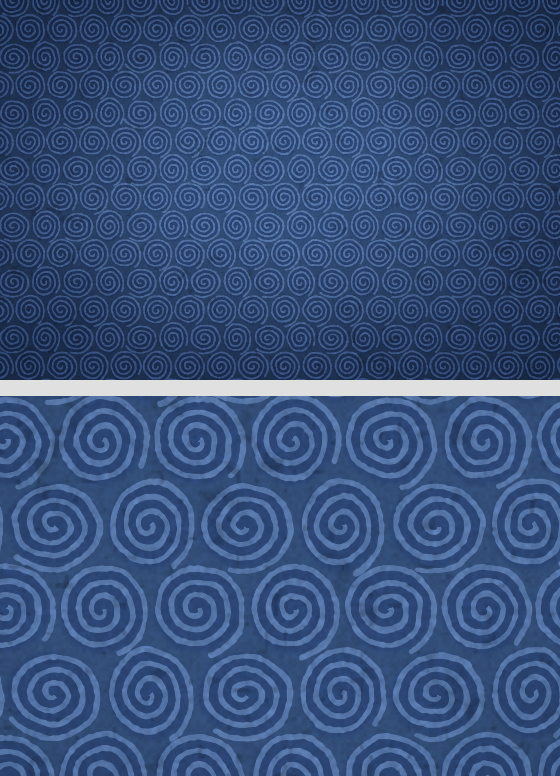
Top: the whole. Bottom: its middle third, enlarged.
Give the GLSL for this pattern, as a Shadertoy shader.

```glsl
const float TAU = 6.2831853;
const float SPACING = 0.0839;       // column step in canvas heights
const float ROW_STEP = 0.881;       // row step in columns
const vec2 FIRST_CENTER = vec2(0.0766, 0.0358);
const float COIL_GAP = 0.145;
const float TURNS = 3.45;
const float LINE_HALF = 0.029;

float hash(vec2 p) {
    vec3 q = fract(vec3(p.xyx) * 0.1031);
    q += dot(q, q.yzx + 33.33);
    return fract((q.x + q.y) * q.z);
}

float noise(vec2 p) {
    vec2 i = floor(p), f = fract(p);
    f = f * f * (3.0 - 2.0 * f);
    return mix(mix(hash(i), hash(i + vec2(1, 0)), f.x),
               mix(hash(i + vec2(0, 1)), hash(i + vec2(1, 1)), f.x), f.y);
}

float fbm(vec2 p) {
    float sum = 0.0, amp = 0.5;
    for (int i = 0; i < 4; i++) {
        sum += amp * noise(p);
        p = p * 2.03 + 17.0;
        amp *= 0.5;
    }
    return sum;
}

mat2 rotation(float a) {
    return mat2(cos(a), sin(a), -sin(a), cos(a));
}

// Distance to a clockwise spiral whose outer tip lies at tipTurn
float spiralDistance(vec2 p, float tipTurn) {
    float turn = fract(tipTurn + TURNS - atan(p.y, p.x) / TAU);
    float r = length(p);
    float coil = clamp(round(r / COIL_GAP - turn), ceil(0.2 - turn), floor(TURNS - turn));
    float tipAngle = TAU * tipTurn;
    vec2 tip = COIL_GAP * TURNS * vec2(cos(tipAngle), sin(tipAngle));
    return min(abs(r - COIL_GAP * (turn + coil)), length(p - tip));
}

// x: line distance, y: distance to the nearest motif centre
vec2 spiralField(vec2 p) {
    vec2 nearest = vec2(1e3);
    float baseRow = round(p.y / ROW_STEP);
    for (int j = -1; j <= 1; j++) {
        float row = baseRow + float(j);
        float odd = mod(row, 2.0);
        float baseCol = round(p.x - 0.5 * odd);
        for (int i = -1; i <= 1; i++) {
            vec2 cell = vec2(baseCol + float(i), row);
            float seed = hash(cell + 40.0);
            float wide = mod(cell.x, 2.0) * 2.0 - 1.0;
            vec2 q = p - vec2(cell.x + 0.5 * odd, row * ROW_STEP);
            // Alternate broad and narrow motifs, with hand-drawn wobble
            q = rotation(0.3 * (seed - 0.5) + 0.2 * (1.0 - odd)) * q;
            q /= 1.0 + wide * mix(0.02, 0.065, odd) * vec2(1.0, -0.7);
            q += 0.035 * (vec2(noise(q * 5.0 + seed * 90.0), noise(q * 5.0 + seed * 50.0 + 7.0)) - 0.5);
            float tipTurn = mix(0.88, 0.65, step(0.0, wide) * odd);
            tipTurn += 0.16 * (hash(cell + 71.0) - 0.5);
            nearest = min(nearest, vec2(spiralDistance(q, tipTurn), length(q)));
        }
    }
    return nearest;
}

void mainImage(out vec4 fragColor, in vec2 fragCoord) {
    vec2 uv = fragCoord / iResolution.y;
    vec2 screen = fragCoord / iResolution.xy;
    vec2 field = spiralField((uv - FIRST_CENTER) / SPACING);
    float pixel = 1.0 / (iResolution.y * SPACING);

    // Chalky line with an uneven edge
    float grain = noise(uv * 260.0);
    float halfWidth = LINE_HALF + 0.012 * (grain - 0.5);
    float line = 1.0 - smoothstep(-0.6 * pixel, 0.6 * pixel, field.x - halfWidth);
    line *= 0.82 + 0.25 * noise(uv * 190.0 + 31.0);

    // Light pool and soft mottling
    float shade = smoothstep(0.08, 0.72, length(screen - vec2(0.5, 0.54)));
    float cloud = fbm(uv * 5.0) - 0.47;
    shade = clamp(shade - 0.25 * cloud, 0.0, 1.0);
    vec3 ground = mix(vec3(0.19, 0.295, 0.455), vec3(0.09, 0.15, 0.255), shade);
    vec3 ink = mix(vec3(0.35, 0.475, 0.67), vec3(0.20, 0.30, 0.48), shade);

    // Deeper blue inside each motif
    float inside = 1.0 - smoothstep(0.40, 0.50, field.y);
    ground *= mix(vec3(1.04), vec3(0.90, 0.93, 1.01), inside);

    // Paper grain, scuffs and dark flecks
    vec3 color = mix(ground, ink, line);
    float scuff = smoothstep(0.62, 0.78, fbm(uv * 38.0 + 9.0));
    float fleck = smoothstep(0.84, 0.97, noise(uv * 120.0 + 53.0));
    color *= 1.0 + 0.10 * (grain - 0.5) + 0.06 * (hash(floor(uv * 348.0)) - 0.5);
    color *= 1.0 - 0.16 * scuff - 0.15 * fleck;
    fragColor = vec4(color, 1.0);
}
```
